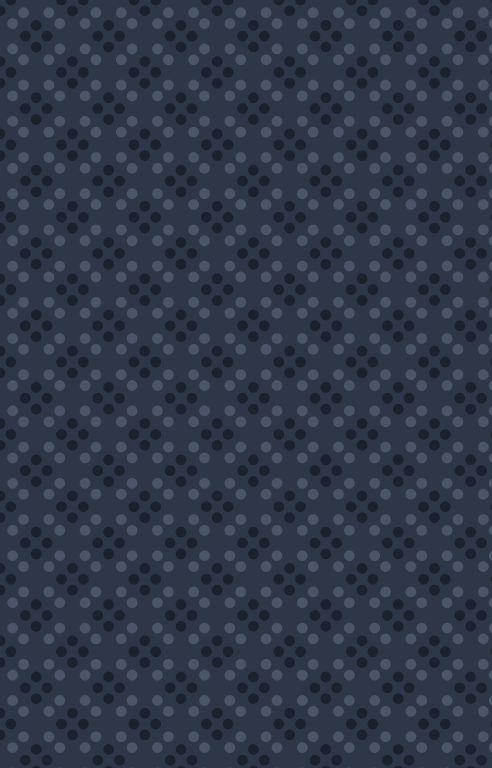
Give the GLSL for this pattern, as a Shadertoy shader.

```glsl
// Clusters of four dark dots on a staggered square lattice, with pairs of
// light dots between diagonal neighbours. Each square tile is mirrored into
// one quadrant, so a few distances to dot centres cover the whole plane.

#define TILES_DOWN   10.607
#define DOT_RADIUS   0.0735
#define CLUSTER_ARM  0.15
#define PAIR_SPREAD  0.075
#define GROUND_COLOR vec3(0.177, 0.216, 0.282)
#define DARK_COLOR   vec3(0.105, 0.128, 0.176)
#define LIGHT_COLOR  vec3(0.290, 0.333, 0.406)

// Distance to the nearest dot of a cluster centred on the origin.
float clusterDistance(vec2 p) {
    p = abs(p);
    vec2 nearest = p.x > p.y ? p : p.yx;
    return length(nearest - vec2(CLUSTER_ARM, 0.0)) - DOT_RADIUS;
}

// Distance to the nearer of two dots set across the diagonal.
float pairDistance(vec2 p) {
    vec2 nearest = p.x > p.y ? p : p.yx;
    return length(nearest - vec2(0.25 + PAIR_SPREAD, 0.25 - PAIR_SPREAD)) - DOT_RADIUS;
}

float coverage(float dist, float pixel) {
    return clamp(0.5 - dist / pixel, 0.0, 1.0);
}

void mainImage(out vec4 fragColor, in vec2 fragCoord) {
    // Tile coordinates, anchored at the top left corner
    float pixel = TILES_DOWN / iResolution.y;
    vec2 p = vec2(fragCoord.x, iResolution.y - fragCoord.y) * pixel;

    // Mirror the tile into the quadrant from its centre to its corner
    vec2 quadrant = abs(fract(p) - 0.5);

    // Dark clusters sit at both the tile centre and its corners
    float dark = min(clusterDistance(quadrant), clusterDistance(quadrant - 0.5));
    float light = pairDistance(quadrant);

    vec3 color = GROUND_COLOR;
    color = mix(color, LIGHT_COLOR, coverage(light, pixel));
    color = mix(color, DARK_COLOR, coverage(dark, pixel));
    fragColor = vec4(color, 1.0);
}
```
